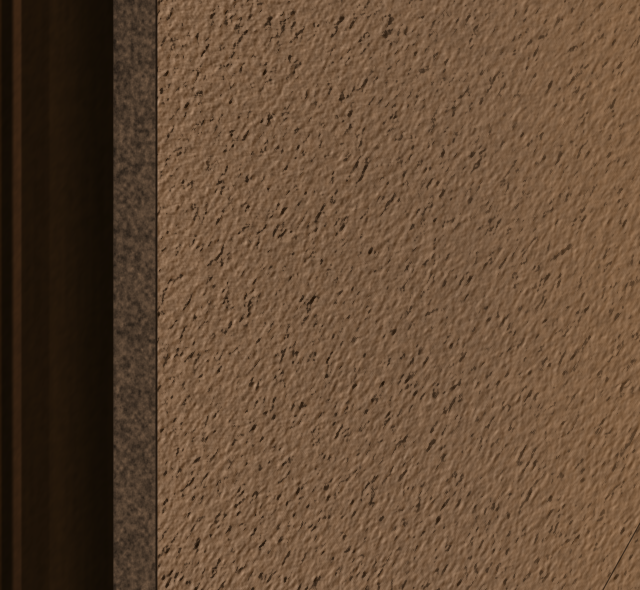
Write a WebGL 2 fragment shader that draws this texture.

```glsl
#version 300 es
precision highp float;
uniform vec2 u_resolution;
out vec4 outColor;

// Layout, as fractions of the width
const float RIDGE_LEFT = 0.018;
const float RIDGE_RIGHT = 0.034;
const float STEP_X = 0.077;
const float STRIP_X = 0.177;
const float WALL_X = 0.2445;
const float GAP_HALF_WIDTH = 0.0011;
// Crack end points, as fractions of the canvas
const vec2 CRACK_START = vec2(0.942, 0.0);
const vec2 CRACK_END = vec2(1.002, 0.117);
// Grain, in cells per canvas height
const float GRAIN_SCALE = 122.0;
const vec2 STREAK_SCALE = vec2(178.0, 78.0);
const vec2 STREAK_DIR = vec2(0.50, 0.866);
const vec2 LIGHT_STEP = vec2(-0.0032, 0.0022);
const float RELIEF = 0.40;
const float FINE_MOTTLE = 0.24;
const float PIT_DEPTH = 0.35;

const vec3 WALL_COLOR = vec3(0.460, 0.351, 0.257);
const vec3 WALL_WARM = vec3(0.482, 0.362, 0.255);
const vec3 RELIEF_TINT = vec3(1.0, 0.93, 0.87);
const vec3 STRIP_COLOR = vec3(0.285, 0.222, 0.168);
const vec3 WOOD_COLOR = vec3(0.112, 0.070, 0.030);
const vec3 WOOD_DEEP = vec3(0.076, 0.048, 0.018);
const vec3 WOOD_LIGHT = vec3(0.138, 0.088, 0.040);
const vec3 RIDGE_COLOR = vec3(0.220, 0.138, 0.075);
const vec3 GAP_COLOR = vec3(0.095, 0.065, 0.040);

float hash(vec2 cell) {
    uvec2 q = uvec2(ivec2(cell)) * uvec2(1597334673u, 3812015801u);
    uint n = (q.x ^ q.y) * 1597334673u;
    n = (n ^ (n >> 15u)) * 2246822519u;
    return float((n ^ (n >> 13u)) >> 8u) / 16777216.0;
}

float noise(vec2 p) {
    vec2 cell = floor(p);
    vec2 f = fract(p);
    f = f * f * (3.0 - 2.0 * f);
    float low = mix(hash(cell), hash(cell + vec2(1, 0)), f.x);
    float high = mix(hash(cell + vec2(0, 1)), hash(cell + vec2(1, 1)), f.x);
    return mix(low, high, f.y);
}

float fbm(vec2 p) {
    float sum = 0.0;
    float gain = 0.5;
    for (int i = 0; i < 3; i++) {
        sum += gain * noise(p);
        p = mat2(1.6, 0.7, -0.7, 1.6) * p + 17.3;
        gain *= 0.55;
    }
    return sum;
}

// Coordinates stretched along the slanted streaks
vec2 streakSpace(vec2 p) {
    return vec2(dot(p, vec2(STREAK_DIR.y, -STREAK_DIR.x)), dot(p, STREAK_DIR)) * STREAK_SCALE;
}

// Round pebbling that turns into streaks
float plasterHeight(vec2 p, float streaking) {
    return mix(fbm(p * GRAIN_SCALE), fbm(streakSpace(p) + 41.0), streaking);
}

float segmentDistance(vec2 p, vec2 a, vec2 b) {
    vec2 ab = b - a;
    return length(p - a - ab * clamp(dot(p - a, ab) / dot(ab, ab), 0.0, 1.0));
}

vec3 wood(vec2 uv, vec2 p) {
    vec3 panel = mix(WOOD_LIGHT, WOOD_DEEP, smoothstep(STEP_X, STRIP_X - 0.015, uv.x));
    vec3 color = mix(WOOD_COLOR, panel, smoothstep(-0.003, 0.003, uv.x - STEP_X));
    color = mix(WOOD_DEEP, color, smoothstep(RIDGE_LEFT, RIDGE_RIGHT + 0.004, uv.x));
    float ridge = smoothstep(RIDGE_LEFT - 0.002, RIDGE_LEFT + 0.006, uv.x)
                * (1.0 - smoothstep(RIDGE_RIGHT - 0.003, RIDGE_RIGHT + 0.002, uv.x));
    color = mix(color, RIDGE_COLOR, ridge * (0.75 + 0.25 * uv.y));
    color += 0.07 * vec3(1.0, 0.55, 0.25) * (1.0 - smoothstep(0.0, 0.005, uv.x));
    float grain = fbm(streakSpace(p) * 0.8 + 70.0) + 0.4 * noise(p * vec2(150.0, 6.0));
    return color * (0.84 + 0.25 * grain);
}

vec3 strip(vec2 uv, vec2 p) {
    float fleck = fbm(p * vec2(165.0, 140.0) + 9.0);
    vec3 color = STRIP_COLOR * (0.40 + 1.20 * fleck + 0.14 * noise(p * 30.0));
    return color * (0.85 + 0.15 * smoothstep(STRIP_X, STRIP_X + 0.008, uv.x));
}

vec3 wall(vec2 uv, vec2 p) {
    float streaking = clamp(0.25 + 0.55 * uv.x + 0.35 * (0.6 - uv.y), 0.1, 0.85);
    float slope = plasterHeight(p, streaking) - plasterHeight(p + LIGHT_STEP, streaking);
    float contrast = mix(1.25, 0.68, smoothstep(0.25, 1.0, uv.x));
    float mottle = fbm(streakSpace(p) * vec2(0.85, 1.1) + 5.0) - 0.46;
    // Sparse dark pits in the deepest grain
    float pit = smoothstep(0.60, 0.82, noise(streakSpace(p) * 0.9 + 23.0)) * smoothstep(0.02, -0.14, 0.0 - slope * -1.0);
    vec3 color = mix(WALL_COLOR, WALL_WARM, smoothstep(0.70, 1.0, uv.x));
    vec2 fromDip = (uv - vec2(0.60, 0.52)) * vec2(3.0, 2.4);
    float tone = 1.03 - 0.04 * exp(-dot(fromDip, fromDip)) + 0.03 * exp((WALL_X - uv.x) * 9.0);
    tone += FINE_MOTTLE * mottle - PIT_DEPTH * contrast * pit;
    return color * tone + RELIEF * contrast * slope * RELIEF_TINT;
}

void main() {
    vec2 uv = gl_FragCoord.xy / u_resolution;
    vec2 p = gl_FragCoord.xy / u_resolution.y;
    vec2 aspect = vec2(u_resolution.x / u_resolution.y, 1.0);
    vec2 pixel = 1.0 / u_resolution;
    // Three vertical bands
    vec3 color = mix(wood(uv, p), strip(uv, p), smoothstep(-pixel.x, pixel.x, uv.x - STRIP_X));
    color = mix(color, wall(uv, p), smoothstep(-pixel.x, pixel.x, uv.x - WALL_X));
    // Gap beside the wall, and the corner crack
    float gap = abs(uv.x - WALL_X) - GAP_HALF_WIDTH;
    color = mix(color, GAP_COLOR, 0.9 * (1.0 - smoothstep(-0.5 * pixel.x, pixel.x, gap)));
    float crack = segmentDistance(p, CRACK_START * aspect, CRACK_END * aspect);
    color = mix(color, GAP_COLOR, 0.65 * (1.0 - smoothstep(0.0, 1.2 * pixel.y, crack)));
    outColor = vec4(clamp(color, 0.0, 1.0), 1.0);
}
```
